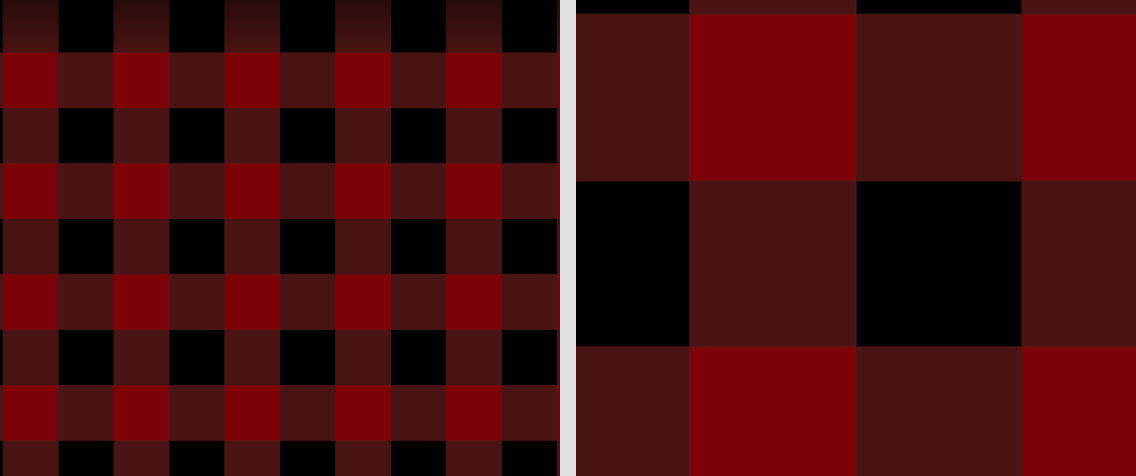
Left, the full canvas; right, a detail of the centre.
Give the GLSL for this pattern, as a WebGL 2 fragment shader.

```glsl
#version 300 es
precision highp float;
// Buffalo check: two sets of equal stripes cross at right angles. Squares are
// red where both stripes meet, maroon where one runs, black where neither does.
// Thin seams trace every stripe edge, and a shadow darkens the top row.

uniform vec2 u_resolution;
out vec4 fragColor;

// Lengths are fractions of the canvas width, measured from the top left.
#define PERIOD 0.19792
#define ORIGIN vec2(0.0052, 0.0940)
#define SEAM_WIDTH 0.0013
#define SEAM_STRENGTH 0.5
#define SHADOW_DEPTH 0.0940
#define SHADOW_STRENGTH 0.47
#define RED vec3(0.490, 0.008, 0.030)
#define MAROON vec3(0.286, 0.078, 0.075)
#define BLACK vec3(0.0)
#define SEAM vec3(0.345, 0.090, 0.085)

// Signed distance to the stripe edges on each axis, positive inside a stripe.
vec2 stripeDistance(vec2 p) {
    vec2 fromCentre = abs(fract((p - ORIGIN) / PERIOD + 0.25) - 0.5);
    return (0.25 - fromCentre) * PERIOD;
}

void main() {
    float pixel = 1.0 / u_resolution.x;
    vec2 p = vec2(gl_FragCoord.x, u_resolution.y - gl_FragCoord.y) * pixel;

    // Stripe coverage: x holds the upright stripes, y the level ones
    vec2 d = stripeDistance(p);
    vec2 stripe = smoothstep(-0.6 * pixel, 0.6 * pixel, d);

    // Woven colour from the two coverages
    vec3 openRow = mix(BLACK, MAROON, stripe.x);
    vec3 filledRow = mix(MAROON, RED, stripe.x);
    vec3 color = mix(openRow, filledRow, stripe.y);

    // Seams along the edges
    float halfSeam = 0.5 * SEAM_WIDTH;
    vec2 seam = 1.0 - smoothstep(halfSeam - 0.5 * pixel, halfSeam + 0.5 * pixel, abs(d));
    color = mix(color, SEAM, SEAM_STRENGTH * max(seam.x, seam.y));

    // Shadow fading down across the top row
    float shadow = 1.0 - clamp(p.y / SHADOW_DEPTH, 0.0, 1.0);
    color *= 1.0 - SHADOW_STRENGTH * shadow;

    fragColor = vec4(color, 1.0);
}
```
